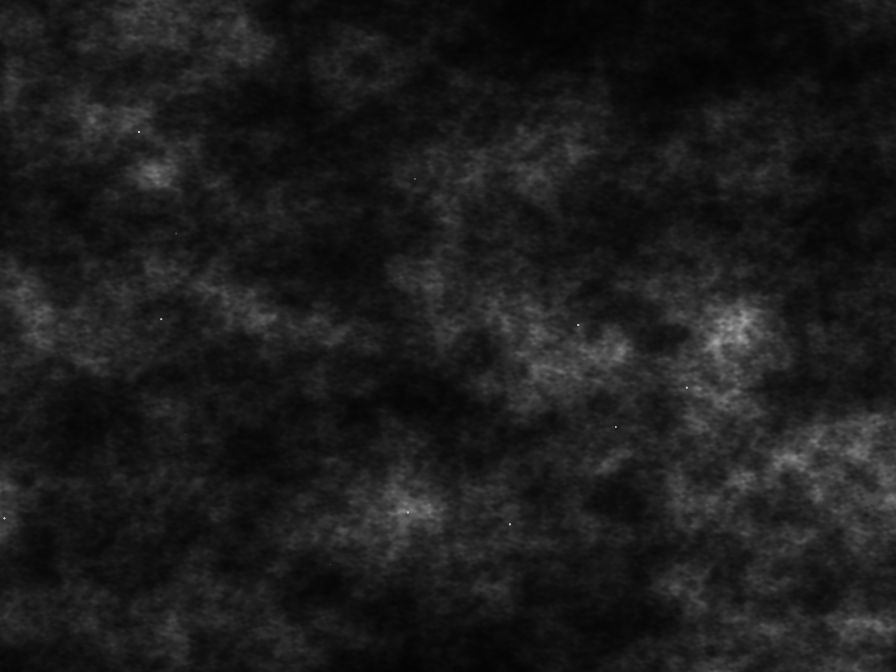
A Shadertoy shader for this texture:

```glsl
// Dark, sooty haze with a few pinprick specks of light.
// Unit-variance fractal value noise, rich in fine octaves, is passed through an
// exponential so that most of the area stays near black with soft grey crests.

const float MEDIAN_GREY = 0.081;
const float CONTRAST = 0.59;
const float SPECK_GREY = 0.75;
const float NOISE_DEVIATION = 0.2145; // of one value noise octave

float hash(vec2 p) {
    return fract(sin(dot(p, vec2(127.1, 311.7))) * 43758.5453);
}

mat2 rotation(float angle) {
    float c = cos(angle);
    float s = sin(angle);
    return mat2(c, s, -s, c);
}

// Smooth value noise in 0..1
float valueNoise(vec2 p) {
    vec2 cell = floor(p);
    vec2 f = fract(p);
    vec2 s = f * f * (3.0 - 2.0 * f);
    float low = mix(hash(cell), hash(cell + vec2(1.0, 0.0)), s.x);
    float high = mix(hash(cell + vec2(0.0, 1.0)), hash(cell + vec2(1.0, 1.0)), s.x);
    return mix(low, high, s.y);
}

// Sum of turned octaves, scaled to zero mean and unit variance
float haze(vec2 p, float gain, float lacunarity) {
    mat2 turn = rotation(0.6);
    float sum = 0.0;
    float energy = 0.0;
    float amplitude = 1.0;
    for (int i = 0; i < 7; i++) {
        sum += amplitude * (valueNoise(p) - 0.5);
        energy += amplitude * amplitude;
        amplitude *= gain;
        p = turn * p * lacunarity + vec2(17.3, 41.9);
    }
    return sum / (NOISE_DEVIATION * sqrt(energy));
}

// Tiny round dots, at most one per grid cell
float specks(vec2 uv, float cells, float share, float radius) {
    vec2 cell = floor(uv * cells);
    vec2 jitter = vec2(hash(cell + 3.7), hash(cell + 8.2));
    vec2 centre = (cell + 0.1 + 0.8 * jitter) / cells;
    float dotMask = 1.0 - smoothstep(0.4 * radius, radius, length(uv - centre));
    return dotMask * step(1.0 - share, hash(cell + 21.4));
}

void mainImage(out vec4 fragColor, in vec2 fragCoord) {
    vec2 uv = fragCoord / iResolution.y;

    // Cloud layer, stretched sideways
    float density = haze(uv * vec2(2.7, 3.7) + vec2(5.2, 9.4), 0.8, 1.95);
    float grey = MEDIAN_GREY * exp(CONTRAST * density);

    // Specks show only where the haze is bright
    float glow = specks(uv, 16.0, 0.1, 0.0024) * smoothstep(0.2, 1.0, density);
    grey = mix(grey, SPECK_GREY, glow);

    fragColor = vec4(vec3(grey), 1.0);
}
```
